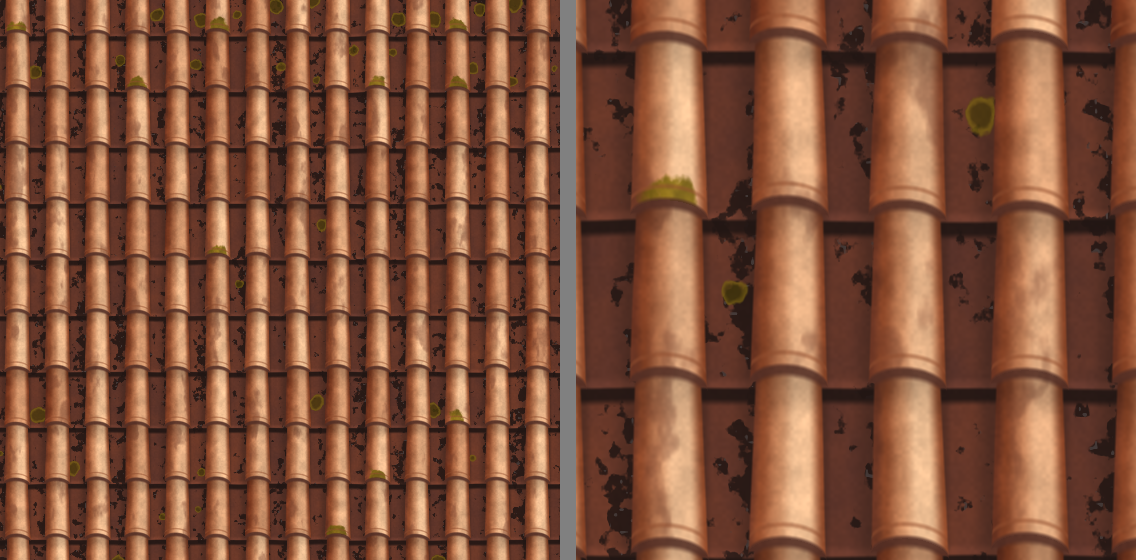
Left: the whole. Right: its middle third, enlarged.
A three.js fragment shader for this texture:

```glsl
varying vec2 vUv;

float hash(vec2 p) {
  vec3 q = fract(vec3(p.xyx) * 0.1031);
  q += dot(q, q.yzx + 33.33);
  return fract((q.x + q.y) * q.z);
}

float noise(vec2 p) {
  vec2 i = floor(p), f = fract(p);
  f = f * f * (3.0 - 2.0 * f);
  return mix(mix(hash(i), hash(i + vec2(1.0, 0.0)), f.x),
             mix(hash(i + vec2(0.0, 1.0)), hash(i + 1.0), f.x), f.y);
}

float fbm(vec2 p) {
  float sum = 0.0, amp = 0.5;
  for (int i = 0; i < 4; i++) {
    sum += amp * noise(p);
    p = p * 2.03 + 17.0;
    amp *= 0.5;
  }
  return sum;
}

const vec3 SOOT = vec3(0.13, 0.085, 0.075);
const vec3 UMBER = vec3(0.24, 0.14, 0.11);
const vec3 SHADE = vec3(0.36, 0.20, 0.16);
const vec3 BRICK = vec3(0.44, 0.23, 0.16);
const vec3 RUST = vec3(0.56, 0.30, 0.18);
const vec3 CLAY = vec3(0.78, 0.55, 0.40);
const vec3 PALE = vec3(0.94, 0.78, 0.63);
const vec3 MOSS = vec3(0.46, 0.37, 0.07);

// Moss is commoner on the upper courses
float mossChance(float row) {
  return row > 7.5 ? 0.28 : (row < 1.5 ? 0.14 : 0.05);
}

// Flat tiles in the shaded channels between the caps
vec3 panColor(vec2 g, float grain) {
  float across = fract(g.x - 0.44);
  float course = g.y - 0.34 - 0.03 * (noise(g * vec2(1.5, 1.0)) - 0.5);
  vec2 id = vec2(floor(g.x - 0.44), floor(course));
  float t = fract(course);
  float tone = hash(id + 71.0);

  vec3 c = mix(SHADE, BRICK, 0.75 * tone + 0.9 * (grain - 0.4));
  c = mix(c, UMBER, 0.55 * smoothstep(0.48, 0.70, across));
  c = mix(c, UMBER, 0.5 * (1.0 - smoothstep(0.29, 0.37, across)));

  // Grime gathers against the next cap
  float grime = fbm(g * vec2(7.0, 9.0) + 40.0) + 0.5 * (across - 0.5);
  grime += 0.22 * (noise(g * vec2(1.0, 0.8) + 9.0) - 0.5);
  c = mix(c, SOOT, 0.85 * smoothstep(0.56, 0.66, grime));
  float speck = smoothstep(0.82, 0.92, noise(g * vec2(22.0, 30.0)));
  c = mix(c, vec3(0.36, 0.34, 0.34), 0.5 * speck * smoothstep(0.54, 0.66, grime));

  // Round lichen with a brighter rim
  vec2 spot = vec2(0.36 + 0.28 * hash(id + 5.0), 0.2 + 0.6 * hash(id + 8.0));
  float radius = 0.08 + 0.15 * hash(id + 13.0);
  float d = length((vec2(across, t) - spot) * vec2(1.0, 1.4)) + 0.16 * (grain - 0.5);
  float lichen = step(1.0 - 1.8 * mossChance(id.y), hash(id + 23.0));
  float rim = smoothstep(0.05, 0.0, abs(d - radius * 0.8));
  c = mix(c, MOSS * (0.6 + 0.4 * rim), 0.75 * lichen * smoothstep(radius, radius - 0.03, d));

  // Front edge and the shadow under it
  c *= 1.0 + 0.16 * smoothstep(0.09, 0.03, t);
  float gap = smoothstep(0.90, 0.955, t) + smoothstep(0.025, 0.0, t);
  return mix(c, SOOT, 0.9 * min(gap, 1.0));
}

// Rounded cap; alpha holds its coverage
vec4 capColor(vec2 g, float grain) {
  float col = floor(g.x + 0.06);
  float u = fract(g.x + 0.06) - 0.5;
  u += 0.035 * (noise(vec2(col * 7.3, g.y * 0.9)) - 0.5);
  float lip = clamp(u / 0.33, -1.0, 1.0);
  float arch = 0.12 * sqrt(1.0 - lip * lip) - 0.015 * lip;
  float course = g.y - 0.35 - arch;
  course += 0.05 * (noise(vec2(col * 3.7 + 2.0, g.y * 0.6)) - 0.5);
  vec2 id = vec2(col, floor(course));
  float t = fract(course);

  // Each cap widens towards its lower lip
  float halfWidth = mix(0.322, 0.275, t * (1.0 - smoothstep(0.96, 1.0, t)));
  float s = u / halfWidth;
  float cover = 1.0 - smoothstep(halfWidth - 0.015, halfWidth + 0.012, abs(u));

  // Light across the curve
  float ray = s + 0.16 * (grain - 0.5) + 0.12 * (hash(id + 31.0) - 0.5);
  vec3 c = mix(BRICK, RUST, smoothstep(-1.0, -0.72, ray));
  c = mix(c, CLAY, smoothstep(-0.75, -0.2, ray));
  c = mix(c, PALE, smoothstep(-0.3, 0.2, ray));
  c = mix(c, RUST, smoothstep(0.55, 0.98, s));

  // Firing tint and weathering
  c *= mix(vec3(0.87, 0.74, 0.66), vec3(1.02, 0.99, 0.95), hash(id + 3.0));
  c *= 0.86 + 0.28 * grain;
  float stain = smoothstep(0.57, 0.72, fbm(g * vec2(3.0, 2.2) + 60.0));
  c = mix(c, BRICK, 0.4 * stain);
  c *= 1.0 - 0.18 * smoothstep(0.65, 0.95, t);

  // Moss clump resting on the lip
  float d = length(vec2(u + 0.12 * (hash(id + 4.0) - 0.5), (t - 0.03) * 1.6));
  float clump = smoothstep(0.26, 0.18, d + 0.3 * (grain - 0.45));
  clump *= step(1.0 - mossChance(id.y), hash(id + 19.0));
  c = mix(c, MOSS * (0.65 + 0.8 * grain), 0.9 * clump);

  // Double line of the lip, then the shadow beneath
  float groove = smoothstep(0.025, 0.0, abs(t - 0.085));
  c = mix(c, RUST, 0.5 * groove);
  float under = smoothstep(0.93, 0.975, t) + smoothstep(0.03, 0.0, t);
  c = mix(c, SHADE * 0.9, 0.85 * min(under, 1.0));
  return vec4(c, cover);
}

void main() {
  vec2 grid = vUv * vec2(14.0, 10.0);
  float grain = fbm(grid * vec2(5.0, 6.0));
  vec4 cap = capColor(grid, grain);
  vec3 color = mix(panColor(grid, grain), cap.rgb, cap.a);
  color *= 0.97 + 0.06 * noise(grid * vec2(30.0, 42.0));
  gl_FragColor = vec4(color, 1.0);
}
```
